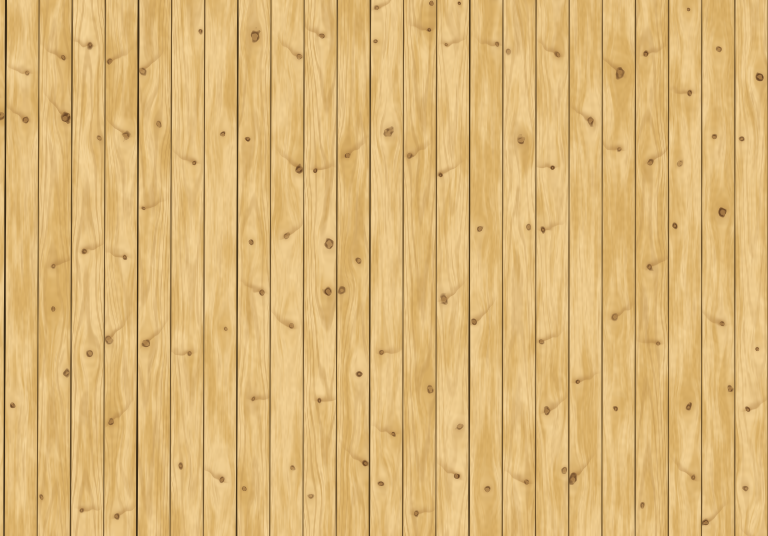
Reproduce this texture procedurally as a WebGL 2 fragment shader.

```glsl
#version 300 es
precision highp float;

uniform vec2 u_resolution;
out vec4 outColor;

const float PLANKS = 23.15;      // planks across the canvas
const float FIRST_SEAM = 0.15;   // offset of the first seam, in planks
const float KNOT_SPACING = 2.6;  // mean distance of knots along a plank

const vec3 PALE = vec3(0.935, 0.80, 0.56);
const vec3 HONEY = vec3(0.85, 0.685, 0.40);
const vec3 GRAIN = vec3(0.74, 0.57, 0.32);
const vec3 STAIN = vec3(0.68, 0.50, 0.27);
const vec3 KNOT = vec3(0.60, 0.43, 0.24);
const vec3 KNOT_RIM = vec3(0.36, 0.23, 0.12);
const vec3 GAP = vec3(0.22, 0.16, 0.08);
const vec3 SHALLOW_GAP = vec3(0.50, 0.38, 0.21);

float hash(vec2 p) {
    return fract(sin(dot(p, vec2(127.1, 311.7))) * 43758.5453);
}

float noise(vec2 p) {
    vec2 i = floor(p), f = fract(p);
    f = f * f * (3.0 - 2.0 * f);
    return mix(mix(hash(i), hash(i + vec2(1, 0)), f.x),
               mix(hash(i + vec2(0, 1)), hash(i + vec2(1, 1)), f.x), f.y);
}

float fbm(vec2 p) {
    return 0.55 * noise(p) + 0.3 * noise(p * 2.1 + 7.3) + 0.15 * noise(p * 4.3 + 3.1);
}

// Coverage of a band of given half width at distance d
float band(float d, float halfWidth, float pixel) {
    return clamp((halfWidth - abs(d)) / pixel + 0.5, 0.0, 1.0);
}

// x: knot body, y: dark rim, z: stain and streak, w: sideways bend of the grain
vec4 knots(vec2 p, float plank, float pixel) {
    vec4 sum = vec4(0.0);
    float cell = floor(p.y / KNOT_SPACING);
    for (float j = -1.0; j <= 1.0; j++) {
        vec2 id = vec2(plank, cell + j);
        float present = step(hash(id + 0.7), 0.8);
        float size = hash(id + 5.3);
        float radius = mix(0.055, 0.14, size * size);
        vec2 centre = vec2(mix(0.12, 0.88, hash(id + 2.1)),
                           (id.y + mix(0.1, 0.9, hash(id + 3.9))) * KNOT_SPACING);
        vec2 d = p - centre;
        float tilt = 1.4 * (hash(id + 8.2) - 0.5);
        vec2 e = vec2(d.x + d.y * tilt, d.y * 0.85 - d.x * tilt);
        e.y *= mix(0.75, 1.35, hash(id + 9.4));
        float r = length(e) * (0.7 + 0.6 * noise(p * 9.0));
        float soft = pixel * 0.7 + 0.012;
        float body = smoothstep(radius + soft, radius - soft, r);
        float rim = body * smoothstep(0.45, 1.0, r / radius + 0.9 * noise(p * 13.0) - 0.4);

        // Broad feathered streak, crisp below and fading above
        float side = centre.x < 0.5 ? 1.0 : -1.0;
        float along = d.x * side;
        float curve = d.y - along * mix(-0.2, 0.9, size) - along * along * 0.5
                    + 0.12 * (noise(p * 6.0) - 0.5);
        float streak = exp(-curve * curve * (curve < 0.0 ? 900.0 : 60.0))
                     * smoothstep(-0.3, 0.1, along) * smoothstep(0.85, 0.1, along)
                     * step(0.5, hash(id + 4.4));
        float stain = exp(-dot(e, e) / (radius * radius * 2.2));
        float reach = exp(-dot(d * vec2(2.6, 1.3), d * vec2(2.6, 1.3)));
        float strength = mix(0.45, 1.0, hash(id + 1.6));
        sum += present * vec4(body * strength, rim * strength,
                              0.4 * stain + 0.5 * streak, d.x * reach * (1.0 + size));
    }
    return sum;
}

// Arched growth rings, open along the plank
float growthRings(vec2 p, float plank, float bend) {
    float x = p.x - mix(0.3, 0.7, hash(vec2(plank, 41.0))) - bend * 0.5;
    float direction = hash(vec2(plank, 43.0)) < 0.5 ? -1.0 : 1.0;
    float wobble = fbm(vec2(p.x * 2.0 + plank * 9.0, p.y * 0.35));
    float phase = x * x * 70.0 + direction * p.y * 2.2 + wobble * 9.0;
    return smoothstep(0.1, 1.0, sin(phase));
}

vec3 wood(vec2 p, float plank, float pixel) {
    vec4 knot = knots(p, plank, pixel);
    vec2 g = vec2(p.x - knot.w * 0.6 + plank * 17.0, p.y);

    // Plank tone, long patches and fine fibres, pushed towards two main tones
    float tone = hash(vec2(plank, 11.0));
    float patches = fbm(vec2(g.x * 3.2, g.y * 0.7));
    float fibres = fbm(vec2(g.x * 10.0, g.y * 0.6));
    float lightness = 0.58 + 0.28 * (tone - 0.5) + 1.1 * (patches - 0.5) + 1.1 * (fibres - 0.5);
    vec3 color = mix(HONEY, PALE, smoothstep(0.1, 0.95, lightness));

    float ringStrength = mix(0.06, 0.36, pow(hash(vec2(plank, 23.0)), 2.0));
    color = mix(color, GRAIN, ringStrength * growthRings(p, plank, knot.w));
    color = mix(color, GRAIN, 0.3 * smoothstep(0.62, 0.85, fibres));

    // Pale cross-grain sheen and speckle
    float sheen = fbm(vec2(g.x * 2.0, g.y * 1.6 + g.x * 0.8) + 31.0);
    color += vec3(0.015, 0.02, 0.025) * smoothstep(0.58, 0.75, sheen);
    color += 0.035 * (noise(vec2(g.x * 22.0, g.y * 7.0)) - 0.5);

    // Knots with stain, body and rim
    color = mix(color, STAIN, clamp(knot.z, 0.0, 0.7));
    color = mix(color, KNOT, 0.85 * min(knot.x, 1.0));
    return mix(color, KNOT_RIM, 0.85 * min(knot.y, 1.0));
}

void main() {
    vec2 uv = gl_FragCoord.xy / u_resolution;
    float pixel = PLANKS / u_resolution.x;
    vec2 p = gl_FragCoord.xy * pixel;
    p.x -= FIRST_SEAM + 0.06 * (uv.y - 0.5) * (1.0 - uv.x);
    float plank = floor(p.x);
    vec3 color = wood(vec2(p.x - plank, p.y), plank, pixel);

    // Light plank edge, then a seam that is deep or shallow
    float seam = floor(p.x + 0.5);
    float d = p.x - seam;
    color *= 1.0 - 0.08 * exp(-abs(d) * 26.0);
    color += 0.02 * exp(-pow((d - 0.07) * 32.0, 2.0));
    float depth = smoothstep(0.4, 0.95, hash(vec2(seam, 77.0)));
    float halfWidth = mix(0.016, 0.026, depth) * (0.75 + 0.5 * noise(vec2(seam, p.y * 0.8)));
    color = mix(color, mix(SHALLOW_GAP, GAP, 0.3 + 0.7 * depth), band(d, halfWidth, pixel));
    outColor = vec4(color, 1.0);
}
```
